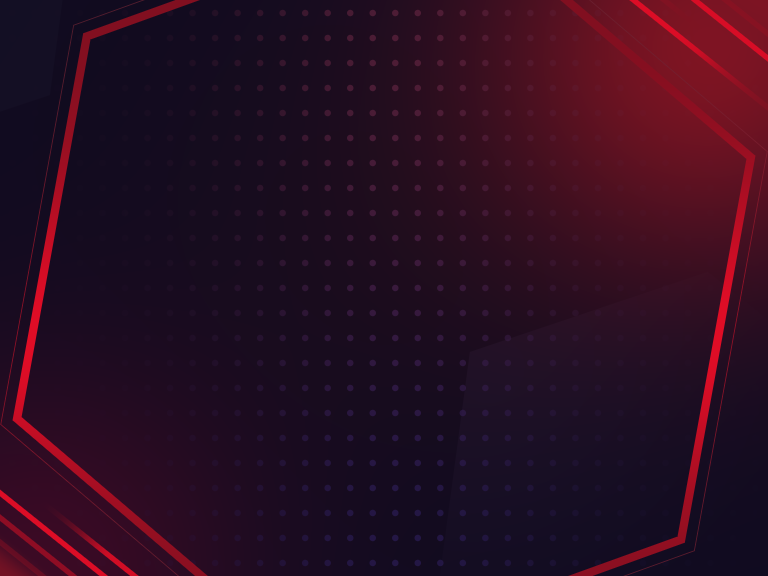
Reproduce this background procedurally as a Shadertoy shader.

```glsl
// Dark violet backdrop with a red hexagonal frame, corner stripes, glows and a dot grid.
#define FRAME_RADIUS 0.586
#define FRAME_HALF 0.0072
#define OUTLINE_RADIUS 0.612
#define OUTLINE_HALF 0.0007
#define DOT_PITCH vec2(0.0391, 0.0434)
#define DOT_RADIUS 0.0056
#define STRIPE_START 0.661
#define STRIPE_PITCH 0.0333
#define STRIPE_HALF 0.0046

const vec3 NIGHT = vec3(0.062, 0.043, 0.125);
const vec3 PLUM = vec3(0.030, 0.004, -0.012);
const vec3 DEEP_RED = vec3(0.50, 0.06, 0.125);
const vec3 BRIGHT_RED = vec3(0.88, 0.05, 0.15);

// Antialiased coverage of a signed distance
float coverage(float d) {
    return clamp(0.5 - d * iResolution.y, 0.0, 1.0);
}

// Round falloff around a centre
float glow(vec2 q, vec2 centre, float tightness) {
    vec2 r = q - centre;
    return exp(-tightness * dot(r, r));
}

// Point-symmetric hexagon made of three slabs
float hexagon(vec2 q) {
    float side = abs(dot(q, vec2(0.9838, -0.1796)));
    float slope = abs(dot(q, vec2(0.6490, 0.7607)));
    float cap = abs(dot(q, vec2(0.3394, -0.9407)));
    return max(side, max(slope, cap));
}

// Corner of a translucent panel opening to the lower right
float wedge(vec2 r) {
    return max(dot(r, vec2(-0.319, 0.948)), dot(r, vec2(-0.991, 0.1325)));
}

vec3 backdrop(vec2 q) {
    vec3 col = NIGHT + PLUM * glow(q, vec2(0.0, 0.1), 5.0);
    col += vec3(0.43, 0.035, 0.012) * glow(q, vec2(0.57, 0.42), 6.5);
    col += vec3(0.17, -0.003, 0.018) * glow(q, vec2(-0.60, -0.50), 8.0);

    // Faint panels
    vec2 r = q - vec2(0.149, -0.111);
    float panel = max(wedge(r), dot(q, vec2(0.6247, 0.7809)) - 0.373);
    float fade = 1.0 - smoothstep(0.0, 0.62, length(r));
    col += vec3(0.026, 0.020, 0.030) * coverage(panel) * fade;
    col += vec3(0.012, 0.014, 0.016) * coverage(wedge(vec2(-0.58, 0.335) - q));
    return col;
}

vec3 addDots(vec3 col, vec2 q) {
    vec2 cell = (fract(q / DOT_PITCH + vec2(0.0, 0.5)) - 0.5) * DOT_PITCH;
    vec3 tint = mix(vec3(0.17, 0.11, 0.34), vec3(0.38, 0.14, 0.25),
                    smoothstep(-0.45, 0.45, q.y));
    float strength = 0.68 * exp(-11.0 * (q.x - 0.03) * (q.x - 0.03));
    return mix(col, max(col, tint), coverage(length(cell) - DOT_RADIUS) * strength);
}

// Parallel diagonal bars in the upper right and lower left corners
vec3 addStripes(vec3 col, vec2 q) {
    float across = dot(q, vec2(0.6247, 0.7809));
    float along = dot(q, vec2(0.7809, -0.6247));
    bool upper = across > 0.0;
    vec4 power = upper ? vec4(0.95, 0.30, 0.90, 0.30) : vec4(0.85, 0.95, 0.55, 0.30);
    for (int i = 0; i < 4; i++) {
        float d = abs(abs(across) - STRIPE_START - STRIPE_PITCH * float(i)) - STRIPE_HALF;
        float light = power[i];
        if (i == 0) {
            light *= upper ? 1.0 - 0.75 * smoothstep(0.10, 0.33, along)
                           : smoothstep(-0.235, -0.06, along);
        }
        if (i == 1 && upper) light *= 1.0 - smoothstep(0.04, 0.16, along);
        vec3 red = mix(DEEP_RED, BRIGHT_RED, light);
        col = mix(col, red, coverage(d) * min(1.0, light * 1.25));
    }
    // Soft fill in the outermost corner
    float corner = smoothstep(0.745, 0.80, abs(across));
    return mix(col, vec3(0.52, 0.08, 0.14), corner * (upper ? 0.5 : 0.75));
}

vec3 addFrame(vec3 col, vec2 q) {
    float hex = hexagon(q);
    float shine = exp(-13.0 * (q.y + 0.08) * (q.y + 0.08));

    float outline = coverage(abs(hex - OUTLINE_RADIUS) - OUTLINE_HALF);
    vec3 thinRed = mix(vec3(0.42, 0.14, 0.20), vec3(0.72, 0.07, 0.16), shine);
    col = mix(col, thinRed, outline * 0.75);

    float frame = coverage(abs(hex - FRAME_RADIUS) - FRAME_HALF);
    return mix(col, mix(DEEP_RED, BRIGHT_RED, shine), frame);
}

void mainImage(out vec4 fragColor, in vec2 fragCoord) {
    // Centred units of canvas height, stretched to a 4:3 layout
    vec2 q = (fragCoord / iResolution.xy - 0.5) * vec2(4.0 / 3.0, 1.0);
    vec3 col = backdrop(q);
    col = addDots(col, q);
    col = addStripes(col, q);
    col = addFrame(col, q);
    fragColor = vec4(clamp(col, 0.0, 1.0), 1.0);
}
```
